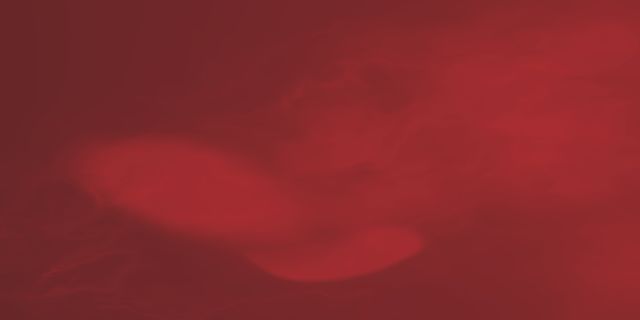
A Shadertoy shader for this background:

```glsl
float hash(vec2 p) {
    vec3 q = fract(vec3(p.xyx) * 0.1031);
    q += dot(q, q.yzx + 33.33);
    return fract((q.x + q.y) * q.z);
}

float noise(vec2 p) {
    vec2 i = floor(p), f = fract(p);
    f = f * f * f * (f * (f * 6.0 - 15.0) + 10.0);
    return mix(mix(hash(i), hash(i + vec2(1, 0)), f.x),
               mix(hash(i + vec2(0, 1)), hash(i + vec2(1, 1)), f.x), f.y);
}

mat2 rotation(float angle) {
    float c = cos(angle), s = sin(angle);
    return mat2(c, -s, s, c);
}

float fbm(vec2 p) {
    float sum = 0.0, amplitude = 0.5;
    for (int i = 0; i < 5; i++) {
        sum += amplitude * noise(p);
        p = rotation(0.45) * p * 2.03 + 17.3;
        amplitude *= 0.5;
    }
    return sum / 0.96875;
}

// Thin bright creases where the noise crosses its middle value
float filaments(vec2 p) {
    float sum = 0.0, amplitude = 0.55;
    for (int i = 0; i < 3; i++) {
        float ridge = 1.0 - abs(2.0 * noise(p) - 1.0);
        sum += amplitude * ridge * ridge * ridge;
        p = rotation(-0.3) * p * 1.9 + 9.1;
        amplitude *= 0.55;
    }
    return sum;
}

// Distance scaled so that 1 lies on a tilted ellipse
float ellipse(vec2 p, vec2 center, vec2 radius, float angle) {
    return length(rotation(angle) * (p - center) / radius);
}

float puff(vec2 p, vec2 center, vec2 radius, float angle) {
    float r = ellipse(p, center, radius, angle);
    return exp(-r * r);
}

// Curved tongue of smoke: crisp below, fading upward, rounded at the tip
float tongue(vec2 p) {
    float dx = p.x - 0.96;
    float lower = 0.115 + (dx < 0.0 ? 2.0 : 0.75) * dx * dx;
    float upper = 0.235 + 0.055 * smoothstep(1.0, 1.2, p.x)
                - 1.8 * pow(max(p.x - 1.2, 0.0), 2.0);
    float softness = mix(0.14, 0.025, smoothstep(0.85, 1.2, p.x));
    float body = smoothstep(-0.006, 0.022, p.y - lower)
               * smoothstep(softness, -softness, p.y - upper);
    return body * smoothstep(0.6, 0.82, p.x) * smoothstep(1.36, 1.29, p.x);
}

float over(float a, float b) {
    return 1.0 - (1.0 - a) * (1.0 - b);
}

void mainImage(out vec4 fragColor, in vec2 fragCoord) {
    vec2 p = fragCoord / iResolution.y;
    p.x *= 2.0 * iResolution.y / iResolution.x;

    // Drifting distortion, stretched along the horizontal
    vec2 drift = vec2(fbm(p * vec2(2.5, 4.0) + 3.7),
                      fbm(p * vec2(2.5, 5.0) + 21.4)) - 0.5;
    vec2 w = p + drift * vec2(0.3, 0.16);
    vec2 slanted = rotation(0.18) * w;
    float cloud = fbm(slanted * vec2(3.0, 8.0) + 5.0);
    float streaks = filaments(slanted * vec2(2.2, 8.5) + drift * 1.5);

    // Large banks of smoke
    float bank = 0.86 * puff(w, vec2(1.78, 0.60), vec2(0.48, 0.27), -0.12);
    bank = over(bank, 0.50 * puff(w, vec2(1.08, 0.53), vec2(0.38, 0.17), 0.0));
    bank = over(bank, 0.40 * puff(w, vec2(1.55, 0.82), vec2(0.45, 0.09), 0.1));
    bank = over(bank, 0.50 * puff(w, vec2(1.98, 0.15), vec2(0.20, 0.24), 0.0));
    bank = over(bank, 0.32 * puff(w, vec2(1.95, 0.93), vec2(0.40, 0.13), 0.0));
    bank = over(bank, 0.45 * puff(w, vec2(1.10, 0.36), vec2(0.32, 0.13), 0.0));
    bank *= 0.66 + 0.68 * smoothstep(0.22, 0.78, cloud);

    // Main plume with its tongue
    vec2 bent = p + drift * vec2(0.16, 0.10);
    float plume = smoothstep(1.2, 0.55,
        ellipse(bent, vec2(0.58, 0.415), vec2(0.40, 0.145), -0.24));
    plume *= 0.66 + 0.32 * cloud;
    float neck = 0.5 * puff(bent, vec2(0.82, 0.29), vec2(0.22, 0.10), -0.5);
    plume = over(plume, neck);
    float lick = tongue(p + drift * vec2(0.03, 0.025)) * (0.64 + 0.32 * cloud);
    float smoke = over(bank, max(plume, lick));

    // Faint wisps around the plume
    float haze = 0.55 * puff(w, vec2(0.20, 0.24), vec2(0.34, 0.15), -0.15)
               + 0.40 * puff(w, vec2(0.95, 0.72), vec2(0.36, 0.16), 0.0)
               + 0.35 * puff(w, vec2(0.32, 0.48), vec2(0.24, 0.13), 0.2)
               + 0.30 * puff(w, vec2(0.75, 0.06), vec2(0.50, 0.07), 0.0)
               + 0.30 * puff(w, vec2(1.45, 0.40), vec2(0.45, 0.22), 0.2);
    smoke = over(smoke, haze * (0.12 + 0.75 * streaks));
    smoke = over(smoke, 0.3 * puff(w, vec2(1.07, 0.73), vec2(0.05, 0.03), -0.4));
    smoke += (streaks - 0.35) * 0.13 * smoothstep(0.05, 0.5, smoke);

    // Dark backdrop brightening to the right, lit by the smoke
    float backdrop = 0.06 + 0.19 * p.x + 0.02 * p.y;
    float tone = mix(backdrop, 0.95, clamp(smoke, 0.0, 1.0));
    vec3 shade = vec3(0.385, 0.148, 0.154);
    vec3 glow = vec3(0.675, 0.178, 0.194);
    fragColor = vec4(mix(shade, glow, tone), 1.0);
}
```
